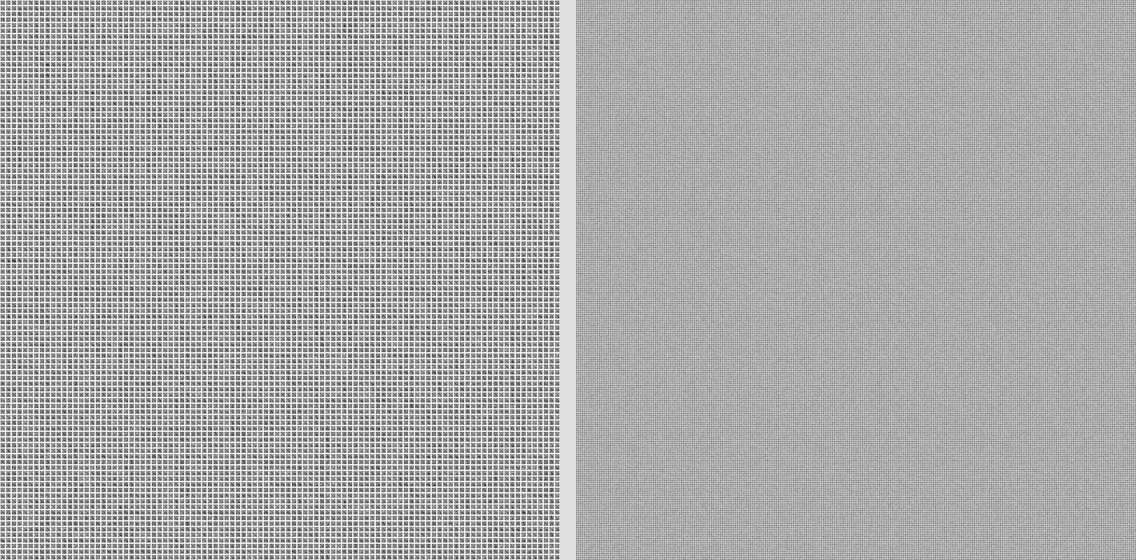
Left: one tile. Right: repeated 3 by 3.
Give the GLSL for this pattern, as a WebGL 2 fragment shader.

```glsl
#version 300 es
precision highp float;
precision highp int;

uniform vec2 u_resolution;
out vec4 fragColor;

// Integer hash of tile and module, from 0 to 1
float hash(ivec2 tile, ivec2 module) {
    uvec2 p = uvec2(tile * 33 + module);
    uint h = p.x * 1597334677u ^ p.y * 3812015801u;
    h = (h ^ (h >> 15)) * 2246822519u;
    h = (h ^ (h >> 13)) * 3266489917u;
    return float((h ^ (h >> 16)) & 65535u) / 65536.0;
}

// Number of modules between a module and a centre, in square rings
int ring(ivec2 module, ivec2 centre) {
    ivec2 d = abs(module - centre);
    return max(d.x, d.y);
}

// 1 for a dark module, 0 for a light one
float moduleInk(ivec2 tile, ivec2 module) {
    // Light margin around the 25 by 25 block
    if (any(lessThan(module, ivec2(0))) || any(greaterThan(module, ivec2(24)))) return 0.0;

    // Concentric squares in three corners
    int corner = min(ring(module, ivec2(3, 21)),
                 min(ring(module, ivec2(21)), ring(module, ivec2(3))));
    if (corner <= 4) return corner == 2 || corner == 4 ? 0.0 : 1.0;

    // Small square in the fourth corner
    int small = ring(module, ivec2(18, 6));
    if (small <= 2) return small == 1 ? 0.0 : 1.0;

    // Alternating row and column between the corners
    if (module.x == 6 || module.y == 18) return float((module.x + module.y + 1) & 1);

    // Filling: the right part is common to all tiles, the rest is random
    float density = 0.57 + 0.12 * (hash(tile, ivec2(30)) - 0.5);
    ivec2 source = module.x > 15 ? ivec2(0) : tile;
    return step(hash(source, module), density);
}

float gridInk(vec2 uv) {
    vec2 p = fract(uv) * 100.0;
    return moduleInk(ivec2(floor(p)), ivec2(floor(fract(p) * 33.0)) - 4);
}

void main() {
    vec2 uv = gl_FragCoord.xy / u_resolution;

    // Box filter, slightly soft, never narrower than a pixel
    const int SAMPLES = 10;
    vec2 softness = max(vec2(0.00245), 1.0 / u_resolution);
    float ink = 0.0;
    for (int j = 0; j < SAMPLES; j++) {
        for (int i = 0; i < SAMPLES; i++) {
            vec2 offset = (vec2(i, j) + 0.5) / float(SAMPLES) - 0.5;
            ink += gridInk(uv + offset * softness);
        }
    }
    ink /= float(SAMPLES * SAMPLES);

    vec3 paper = vec3(1.0);
    vec3 black = vec3(0.0);
    fragColor = vec4(mix(paper, black, ink), 1.0);
}
```
